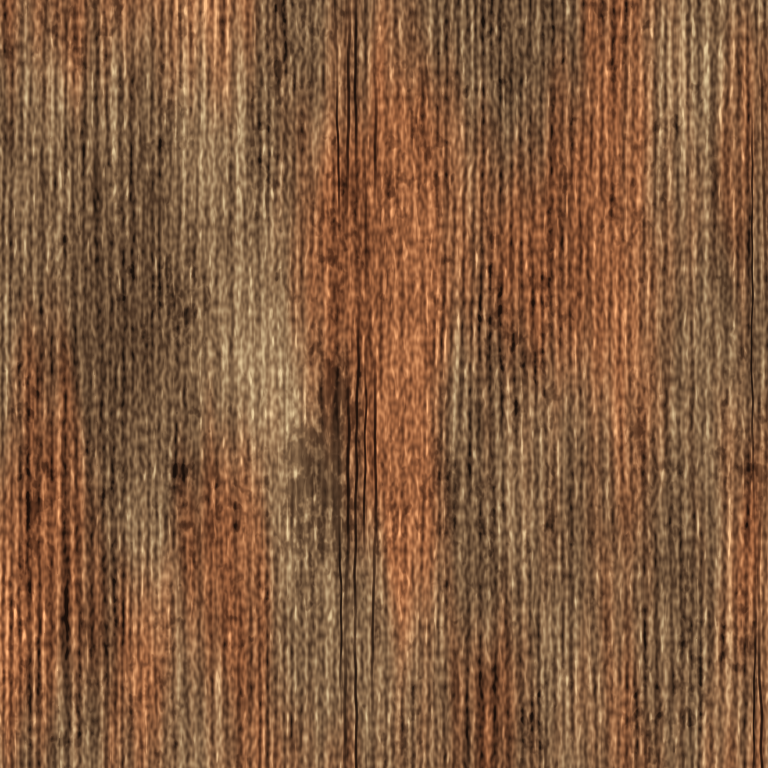
Give the GLSL for this texture, as a Shadertoy shader.

```glsl
// Weathered wooden board: vertical ridged grain, dark stains, grit and thin cracks.

const float TAU = 6.28318;
const vec3 GROOVE_BROWN = vec3(0.10, 0.06, 0.04);
const vec3 UMBER        = vec3(0.33, 0.22, 0.15);
const vec3 OAK          = vec3(0.60, 0.44, 0.31);
const vec3 PALE_STRAW   = vec3(0.95, 0.79, 0.60);
const vec3 RUST_TINT    = vec3(1.10, 0.94, 0.84);
const vec3 GREY_TINT    = vec3(0.96, 1.02, 1.03);

float hash(vec2 cell) {
    vec3 q = fract(cell.xyx * vec3(0.1031, 0.1030, 0.0973));
    q += dot(q, q.yzx + 33.33);
    return fract((q.x + q.y) * q.z);
}

float gradientDot(vec2 cell, vec2 offset) {
    float angle = TAU * hash(cell);
    return dot(vec2(cos(angle), sin(angle)), offset);
}

// Gradient noise, roughly -1 to 1
float noise(vec2 p) {
    vec2 i = floor(p), f = p - i;
    vec2 u = f * f * f * (f * (f * 6.0 - 15.0) + 10.0);
    float low  = mix(gradientDot(i, f), gradientDot(i + vec2(1, 0), f - vec2(1, 0)), u.x);
    float high = mix(gradientDot(i + vec2(0, 1), f - vec2(0, 1)),
                     gradientDot(i + vec2(1, 1), f - vec2(1, 1)), u.x);
    return 1.4 * mix(low, high, u.y);
}

float fbm(vec2 p, int octaves) {
    float sum = 0.0, gain = 0.65;
    for (int k = 0; k < octaves; k++) {
        sum += gain * noise(p);
        p = p * 2.03 + 17.7;
        gain *= 0.6;
    }
    return sum;
}

// Soft elliptical area, 1 in the centre
float patchMask(vec2 p, vec2 centre, vec2 radius) {
    vec2 d = (p - centre) / radius;
    return exp(-dot(d, d));
}

// Grain ridges, -1 in the grooves to 1 on the crests
float ridges(vec2 p, float count) {
    float phase = p.x * count + 1.1 * noise(vec2(p.x * 11.0, p.y * 0.9))
                + 0.25 * noise(vec2(p.x * 40.0, p.y * 3.0));
    float wave = 0.5 + 0.5 * cos(TAU * phase);
    float strength = 0.8 + 0.5 * noise(vec2(floor(phase) * 0.73, p.y * 3.0));
    return (2.0 * pow(wave, 0.8) - 1.1) * strength;
}

// Broken, wandering vertical crack
float crack(vec2 p, float x, float width, float seed) {
    float wander = 0.006 * noise(vec2(seed, p.y * 2.5)) + 0.0018 * noise(vec2(seed, p.y * 22.0));
    float opening = smoothstep(-0.35, 0.3, noise(vec2(seed + 9.3, p.y * 4.0)));
    return opening * (1.0 - smoothstep(0.3 * width, 1.5 * width, abs(p.x - x - wander)));
}

vec3 woodRamp(float tone) {
    vec3 colour = mix(GROOVE_BROWN, UMBER, smoothstep(0.08, 0.34, tone));
    colour = mix(colour, OAK, clamp((tone - 0.33) / 0.27, 0.0, 1.0));
    return mix(colour, PALE_STRAW, clamp((tone - 0.60) / 0.35, 0.0, 1.0));
}

void mainImage(out vec4 fragColor, in vec2 fragCoord) {
    vec2 p = fragCoord / iResolution.y;

    // Large areas: sooty ridges, bleached wood and a smooth rusty strip
    float soot = patchMask(p, vec2(0.13, 0.54), vec2(0.09, 0.25))
               + patchMask(p, vec2(0.65, 0.96), vec2(0.08, 0.22))
               + patchMask(p, vec2(0.65, 0.10), vec2(0.07, 0.20));
    float bleached = patchMask(p, vec2(0.35, 0.47), vec2(0.07, 0.22));
    float strip = patchMask(p, vec2(0.53, 0.60), vec2(0.04, 0.55));
    float mottled = patchMask(p, vec2(0.42, 0.44), vec2(0.05, 0.16));
    float smoothWood = clamp(strip + mottled + 0.5 * bleached, 0.0, 1.0);

    // Ridges and fibres
    float ridge = ridges(p, 74.0);
    float ridgeDepth = 0.135 * (1.0 + 0.6 * noise(p * vec2(6.0, 2.5) + 4.0)) * (1.0 - 0.75 * smoothWood);
    float streaks = noise(p * vec2(58.0, 1.8) + 31.0);
    float fibre = noise(p * vec2(190.0, 14.0));
    float grit = noise(p * vec2(215.0, 90.0) + 7.0);
    float tone = 0.515 + ridgeDepth * ridge + 0.09 * streaks + 0.15 * fibre + 0.21 * grit;

    // Broad shade and bright flecks along the crests
    tone += 0.13 * fbm(p * vec2(9.0, 2.6) + 2.0, 3) - 0.13 * soot + 0.12 * bleached + 0.05 * strip;
    float fleck = smoothstep(0.22, 0.65, noise(p * vec2(170.0, 38.0) + 51.0));
    tone += 0.17 * fleck * smoothstep(-0.2, 0.8, ridge + 0.6 * smoothWood);

    // Crumbly dark stains, gathered in tall clusters
    float cluster = fbm(p * vec2(15.0, 4.5) + 11.0, 2) + 0.9 * mottled;
    float crumbs = fbm(p * vec2(62.0, 40.0) + 5.0, 3);
    float stain = smoothstep(0.25, 0.75, 0.75 * cluster + 0.85 * crumbs);
    tone -= 0.24 * stain * (0.8 + 0.5 * grit);

    // Cracks beside the strip and along the right edge
    float split = 0.0;
    for (int k = 0; k < 7; k++) {
        float n = float(k);
        float x = k < 5 ? 0.44 + 0.012 * n : 0.92 + 0.012 * n;
        float width = 0.0011 + 0.0012 * hash(vec2(n, 3.0));
        split = max(split, crack(p, x, width, n * 5.3 + 0.4));
    }
    tone = mix(tone, 0.10, 0.85 * split);

    // Colour: rusty areas against greyer ones
    float rust = noise(p * vec2(7.0, 2.2) + 23.0) + 0.3 * noise(p * vec2(45.0, 5.0)) + 0.7 * strip - 0.5 * soot;
    vec3 tint = mix(GREY_TINT, RUST_TINT, smoothstep(-0.35, 0.6, rust));
    fragColor = vec4(clamp(woodRamp(tone) * tint, 0.0, 1.0), 1.0);
}
```
